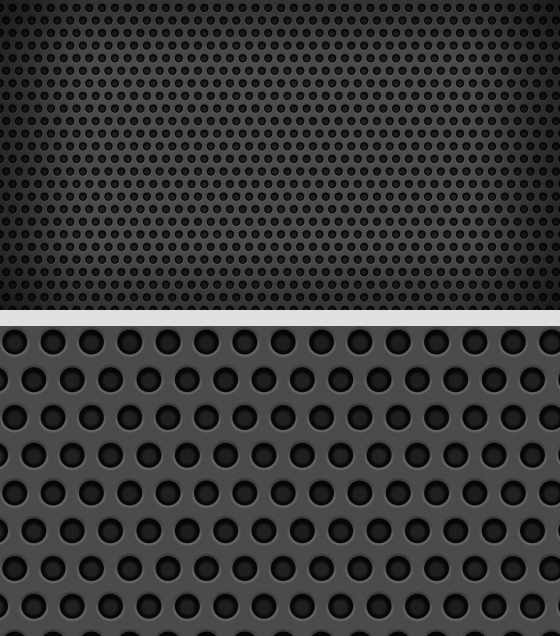
Top, the full canvas; bottom, a detail of the centre.
This texture is drawn by a Shadertoy shader. Its source:

```glsl
// Dark perforated metal sheet: staggered rows of round holes with a lit lower rim,
// a shaded upper lip and a dim floor, under a soft vignette with faint grain.
// Each pixel finds its cell in the staggered grid and shades one hole by distance.

const vec2 PITCH = vec2(0.04124, 0.04059);        // hole spacing, in canvas heights
const vec2 FIRST_HOLE = vec2(0.0406, 0.0258);     // from the top left corner
const float HOLE_RADIUS = 0.0134;
const float RIM_WIDTH = 0.0027;
const float FLOOR_RADIUS = 0.0084;

const vec3 METAL = vec3(0.293);
const vec3 RIM_LIGHT = vec3(0.385);
const vec3 RIM_SHADE = vec3(0.235);
const vec3 HOLE_WALL = vec3(0.025);
const vec3 HOLE_FLOOR = vec3(0.122);

float hash(vec2 p) {
    return fract(sin(dot(p, vec2(127.1, 311.7))) * 43758.5453);
}

// Offset from the nearest hole centre; xy local position, zw cell index
vec4 staggeredCell(vec2 p, vec2 pitch) {
    float row = floor(p.y / pitch.y + 0.5);
    p.x -= 0.5 * pitch.x * mod(row, 2.0);
    float column = floor(p.x / pitch.x + 0.5);
    vec2 cell = vec2(column, row);
    return vec4(p - cell * pitch, cell);
}

// Coverage of a disc with an edge of the given softness
float disc(vec2 p, float radius, float softness) {
    return 1.0 - smoothstep(-softness, softness, length(p) - radius);
}

vec3 shadeHole(vec3 base, vec2 p, float variation, float pixel) {
    // Rim lit from above: bright below the hole, shaded above it (y points down)
    float facing = p.y / max(length(p), 0.0001);
    vec3 rim = mix(RIM_SHADE, RIM_LIGHT, smoothstep(-0.9, 0.6, facing));
    vec3 color = mix(base, rim, disc(p, HOLE_RADIUS + RIM_WIDTH, 0.8 * pixel));

    // Black wall, then a floor that shows slightly below the centre
    color = mix(color, HOLE_WALL, disc(p, HOLE_RADIUS, 0.7 * pixel));
    float floorSoftness = max(0.0026, 0.7 * pixel);
    vec2 floorOffset = vec2(0.0, 0.0012);
    float floorMask = disc(p - floorOffset, FLOOR_RADIUS, floorSoftness);
    return mix(color, HOLE_FLOOR * variation, floorMask);
}

// Darkening toward the sides, weaker toward top and bottom
float vignette(vec2 uv) {
    vec2 inset = min(uv, 1.0 - uv);
    vec2 light = smoothstep(vec2(0.0), vec2(0.2, 0.25), inset + vec2(0.02));
    return mix(0.52, 1.0, light.x) * mix(0.68, 1.0, light.y);
}

void mainImage(out vec4 fragColor, in vec2 fragCoord) {
    vec2 uv = fragCoord / iResolution.xy;
    float pixel = 1.0 / iResolution.y;
    vec2 fromTop = vec2(fragCoord.x, iResolution.y - fragCoord.y) * pixel;

    vec4 cell = staggeredCell(fromTop - FIRST_HOLE, PITCH);
    float variation = mix(0.92, 1.08, hash(cell.zw));
    float grain = hash(floor(fromTop * 426.0)) - 0.5;

    vec3 color = shadeHole(METAL + 0.008 * grain, cell.xy, variation, pixel);
    fragColor = vec4(color * vignette(uv), 1.0);
}
```
